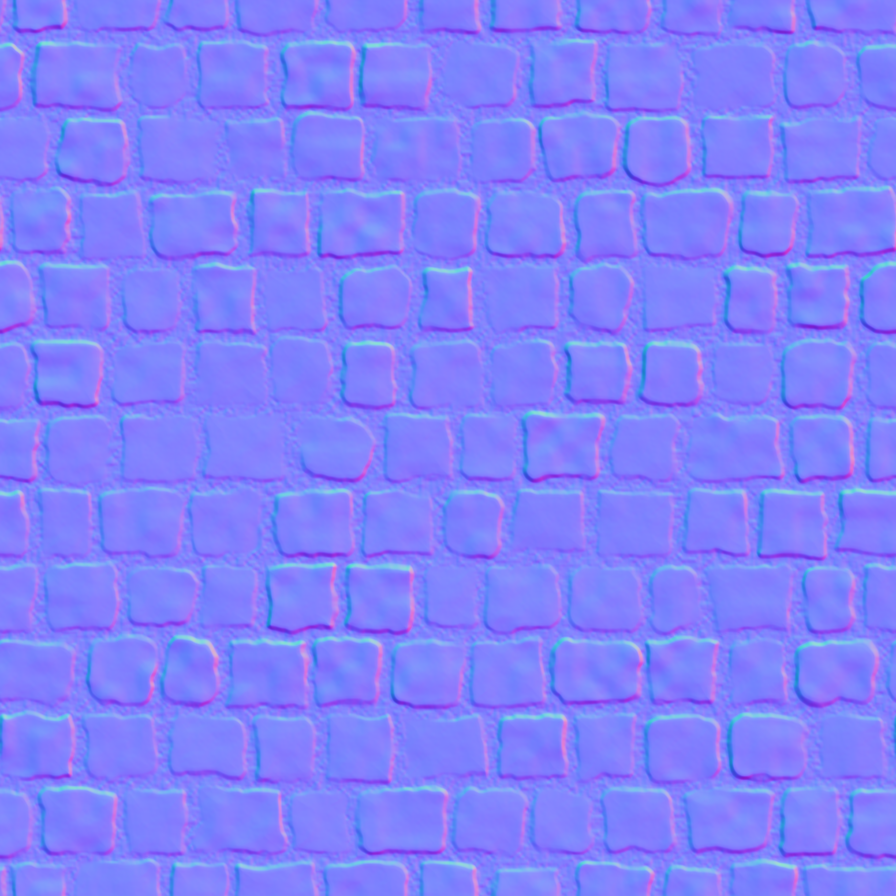
Reproduce this texture map procedurally as a Shadertoy shader.

```glsl
// Tangent-space normal map of worn cobblestones laid in twelve level courses.
// Each course is split at jittered joints into rounded, slightly skewed blocks;
// the height field of blocks, dents and gritty mortar is differentiated to normals.

float hash(vec2 p)
{
    vec3 q = fract(p.xyx * vec3(0.1031, 0.1030, 0.0973));
    q += dot(q, q.yzx + 33.33);
    return fract((q.x + q.y) * q.z);
}

// Value noise over the unit square that tiles with the given whole frequency.
float noise(vec2 p, float freq, float seed)
{
    p *= freq;
    vec2 i = floor(p), f = p - i;
    f = f * f * f * (f * (f * 6.0 - 15.0) + 10.0);
    vec2 a = mod(i, freq) + seed, b = mod(i + 1.0, freq) + seed;
    return mix(mix(hash(a), hash(vec2(b.x, a.y)), f.x),
               mix(hash(vec2(a.x, b.y)), hash(b), f.x), f.y) - 0.5;
}

float roundedBox(vec2 p, vec2 halfSize, float radius)
{
    vec2 q = abs(p) - halfSize + radius;
    return length(max(q, 0.0)) + min(max(q.x, q.y), 0.0) - radius;
}

// Position of a vertical joint, in cells along its course.
float joint(float index, float count, float course)
{
    return index + 0.27 * (hash(vec2(mod(index, count), course + 71.0)) - 0.5);
}

float height(vec2 p)
{
    // Uneven outlines: broad bends plus small chips
    vec2 bend = vec2(noise(p, 34.0, 3.0), noise(p, 34.0, 57.0));
    vec2 chip = vec2(noise(p, 95.0, 11.0), noise(p, 95.0, 83.0));
    vec2 w = p + 0.0068 * bend + 0.0030 * chip;

    float row = floor(w.y * 12.0 + 0.5);
    float course = mod(row, 12.0);
    float count = 11.0 + step(0.72, hash(vec2(course, 19.0)));
    float shift = hash(vec2(course, 43.0));
    float cell = floor(w.x * count + shift);

    float dents = noise(p, 52.0, 29.0);
    float swell = noise(p, 22.0, 91.0);
    float erosion = noise(p, 41.0, 101.0);
    float best = 0.0, cover = 0.0;

    for (float k = -1.0; k <= 1.0; k++)
    {
        float index = cell + k;
        vec2 id = vec2(mod(index, count), course);
        float left = (joint(index, count, course) - shift) / count;
        float right = (joint(index + 1.0, count, course) - shift) / count;
        left += 0.004 + 0.006 * hash(id + 5.0);
        right -= 0.004 + 0.006 * hash(id + 13.0);

        // Slight rotation, taper and offset of each block
        vec2 q = w - vec2(0.5 * (left + right), row / 12.0);
        q.y += 0.004 * (hash(id + 23.0) - 0.5);
        float turn = 0.10 * (hash(id + 31.0) - 0.5);
        q += turn * vec2(-q.y, q.x);
        q.x *= 1.0 + 3.5 * (hash(id + 37.0) - 0.5) * q.y;
        vec2 halfSize = vec2(0.5 * (right - left), 0.0335 + 0.0030 * hash(id + 47.0));
        float radius = mix(0.004, 0.019, pow(hash(id + 53.0), 1.8));
        float d = roundedBox(q, halfSize, radius);

        // Raised edge with a soft foot, pillowed top, plane tilt and dents
        float profile = mix(smoothstep(0.0025, -0.0035, d),
                            smoothstep(0.0060, -0.0070, d), 0.4);
        float relief = mix(0.0008, 0.0036, hash(id + 61.0));
        relief *= 1.0 + 0.6 * swell + 0.9 * erosion;
        vec2 tilt = 0.045 * vec2(hash(id + 67.0) - 0.5, hash(id + 73.0) - 0.5);
        float wear = 0.0002 + 0.0017 * pow(hash(id + 79.0), 6.0);
        float top = relief + 0.0004 * smoothstep(0.0, -0.022, d)
                  + dot(tilt, q) + wear * dents + 0.0003 * swell;
        if (profile > cover)
        {
            cover = profile;
            best = profile * top;
        }
    }

    // Gritty mortar between blocks, faint grain across their faces
    float grit = 0.0008 * noise(p, 130.0, 7.0) + 0.0005 * noise(p, 240.0, 17.0);
    return best + grit * mix(1.0, 0.12, cover);
}

void mainImage(out vec4 fragColor, in vec2 fragCoord)
{
    vec2 uv = fragCoord / iResolution.xy;
    vec2 e = vec2(0.0012, 0.0);
    vec2 slope = vec2(height(uv + e.xy) - height(uv - e.xy),
                      height(uv + e.yx) - height(uv - e.yx)) / (2.0 * e.x);
    vec3 normal = normalize(vec3(-slope, 1.0));
    fragColor = vec4(clamp(normal * 0.5 + vec3(0.507, 0.507, 0.495), 0.0, 1.0), 1.0);
}
```
